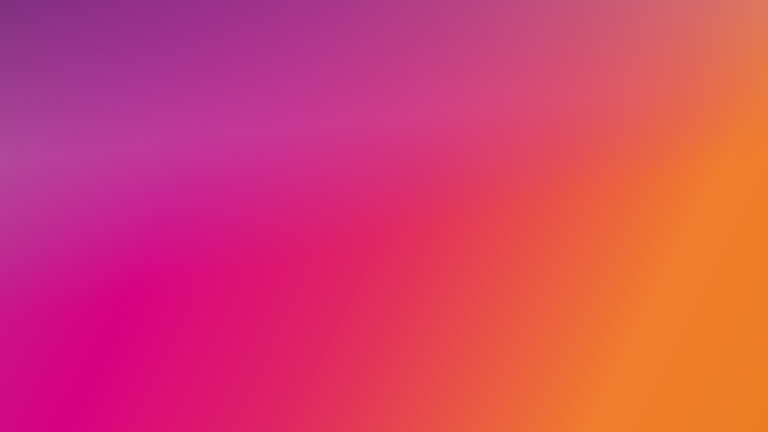
Write a Shadertoy shader that draws this background.

```glsl
// A soft blended gradient: a slanted magenta-to-orange sweep fills the base,
// and a lilac-to-purple veil rises from a tilted crease towards the top edge.
// Each layer is a colour ramp over a linear coordinate of the canvas.

// Three-stop ramp with its middle stop at the given place
vec3 ramp(vec3 a, vec3 b, vec3 c, float middle, float x) {
    vec3 first = mix(a, b, clamp(x / middle, 0.0, 1.0));
    return mix(first, c, clamp((x - middle) / (1.0 - middle), 0.0, 1.0));
}

// Quadratic colour curve, smooth across its whole length
vec3 curve(vec3 a, vec3 control, vec3 c, float x) {
    return mix(mix(a, control, x), mix(control, c, x), x);
}

// Slanted sweep, with slight shifts of hue beyond both ends
vec3 sweepColor(vec2 uv) {
    float t = 1.449 * uv.x - 0.4075 * uv.y - 0.113;
    vec3 color = ramp(vec3(0.847, 0.0, 0.51), vec3(0.878, 0.149, 0.384),
                      vec3(0.941, 0.49, 0.176), 0.42, t);
    color = mix(color, vec3(0.765, 0.098, 0.549), clamp(-3.0 * t, 0.0, 1.0));
    return mix(color, vec3(0.918, 0.49, 0.137), clamp(3.0 * (t - 1.0), 0.0, 1.0));
}

void mainImage(out vec4 fragColor, in vec2 fragCoord) {
    vec2 uv = fragCoord / iResolution.xy;

    // Height above the crease: 0 on it, 1 at the top edge, with a soft start
    float crease = 0.26 + 0.385 * uv.x;
    float height = (uv.y - crease) / (1.0 - crease);
    float veil = 0.5 * (height + sqrt(height * height + 0.002));

    // Veil colours halfway up and along the top edge
    vec3 lilac = curve(vec3(0.698, 0.282, 0.608), vec3(0.82, 0.09, 0.651),
                       vec3(0.91, 0.478, 0.255), uv.x);
    vec3 purple = curve(vec3(0.502, 0.188, 0.502), vec3(0.678, 0.133, 0.627),
                        vec3(0.871, 0.471, 0.373), uv.x);

    fragColor = vec4(ramp(sweepColor(uv), lilac, purple, 0.5, veil), 1.0);
}
```
